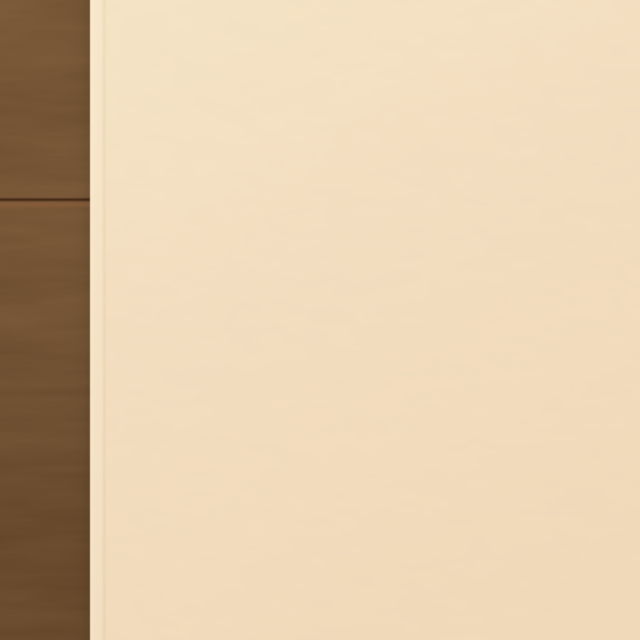
Give the GLSL for this texture, as a WebGL 2 fragment shader.

```glsl
#version 300 es
precision highp float;
// A sheet of warm cream paper lying over dark wooden boards.
// The paper is a diagonal three-colour gradient with faint mottling, a pale rim
// and a crease; the boards use stretched value noise and one horizontal seam.

#define PAPER_EDGE 0.1406
#define CREASE_X 0.1625
#define SEAM_Y 0.6880
#define GRAIN_SCALE vec2(9.0, 75.0)
#define GRAIN_AMOUNT 0.036
#define MOTTLE_AMOUNT 0.008
#define GRADIENT_SLOPE 0.49

uniform vec2 u_resolution;
out vec4 fragColor;

const vec3 PAPER_TOP = vec3(0.957, 0.888, 0.769);
const vec3 PAPER_MID = vec3(0.953, 0.867, 0.751);
const vec3 PAPER_LOW = vec3(0.938, 0.851, 0.725);
const vec3 PAPER_RIM = vec3(0.975, 0.908, 0.800);
const vec3 WOOD_TOP = vec3(0.465, 0.338, 0.212);
const vec3 WOOD_LOW = vec3(0.410, 0.290, 0.176);
const vec3 SEAM_DARK = vec3(0.235, 0.130, 0.070);
const vec3 SEAM_LIGHT = vec3(0.550, 0.370, 0.235);

float hash(vec2 p) {
    vec3 q = fract(vec3(p.xyx) * 0.1031);
    q += dot(q, q.yzx + 33.33);
    return fract((q.x + q.y) * q.z);
}

float valueNoise(vec2 p) {
    vec2 cell = floor(p);
    vec2 f = fract(p);
    f = f * f * (3.0 - 2.0 * f);
    float low = mix(hash(cell), hash(cell + vec2(1, 0)), f.x);
    float high = mix(hash(cell + vec2(0, 1)), hash(cell + vec2(1, 1)), f.x);
    return mix(low, high, f.y);
}

float fbm(vec2 p) {
    float sum = 0.0;
    float weight = 0.5;
    for (int i = 0; i < 4; i++) {
        sum += weight * valueNoise(p);
        p = p * 2.03 + 17.3;
        weight *= 0.5;
    }
    return sum / 0.9375;
}

// Soft line of given half-width around zero distance
float softLine(float d, float halfWidth) {
    return exp(-d * d / (halfWidth * halfWidth));
}

vec3 woodColor(vec2 uv) {
    vec3 color = mix(WOOD_LOW, WOOD_TOP, smoothstep(0.0, 0.75, uv.y));
    // Fine fibres over broad bands
    float fibres = fbm(uv * GRAIN_SCALE + 40.0) - 0.5;
    float bands = fbm(uv * vec2(4.0, 16.0) + 9.0) - 0.5;
    color += (fibres + bands) * GRAIN_AMOUNT * vec3(1.1, 1.0, 0.8);
    // Seam: dark groove with a lit lower lip
    float d = uv.y - SEAM_Y;
    color = mix(color, SEAM_LIGHT, 0.65 * softLine(d + 0.0075, 0.005));
    color = mix(color, SEAM_DARK, 0.85 * softLine(d, 0.0024));
    // Contact shadow beside the paper
    float gap = max(PAPER_EDGE - uv.x, 0.0);
    return color * (1.0 - 0.10 * exp(-gap / 0.012));
}

vec3 paperColor(vec2 uv, float pixel) {
    float t = 1.0 - uv.y + GRADIENT_SLOPE * uv.x;
    vec3 color = mix(PAPER_TOP, PAPER_MID, smoothstep(0.1, 0.68, t));
    color = mix(color, PAPER_LOW, smoothstep(0.55, 1.45, t));
    // Faint fibrous mottling
    float mottle = fbm(uv * vec2(28.0, 70.0)) - 0.5;
    color += mottle * MOTTLE_AMOUNT;
    // Pale rim left of the crease
    float rim = 1.0 - smoothstep(-0.004, 0.001 + pixel, uv.x - CREASE_X);
    color = mix(color, PAPER_RIM - 0.025 * (1.0 - uv.y), 0.65 * rim);
    color -= vec3(0.025, 0.032, 0.045) * softLine(uv.x - CREASE_X, 0.0026);
    // Bright cut edge
    return color + 0.012 * softLine(uv.x - PAPER_EDGE - 0.003, 0.004);
}

void main() {
    vec2 uv = gl_FragCoord.xy / u_resolution;
    float pixel = 1.0 / u_resolution.x;
    float paperMask = smoothstep(-pixel, pixel, uv.x - PAPER_EDGE);
    vec3 color = mix(woodColor(uv), paperColor(uv, pixel), paperMask);
    fragColor = vec4(color, 1.0);
}
```
